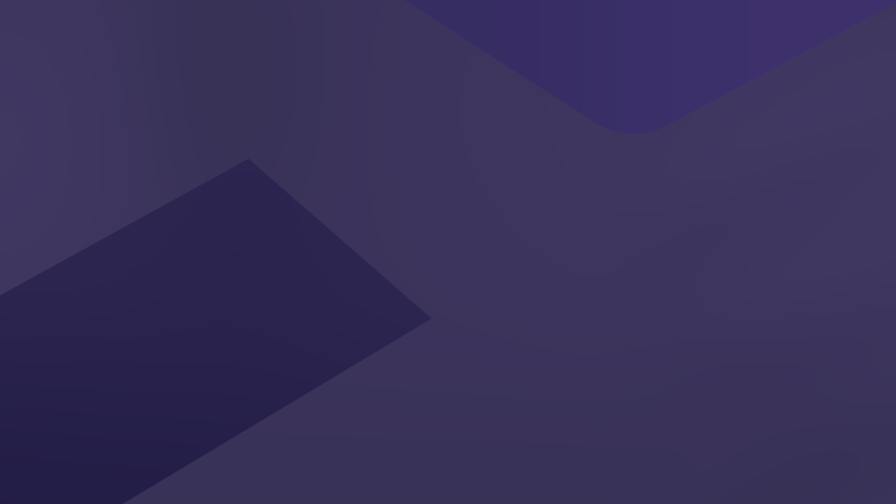
This background is drawn by a Shadertoy shader. Its source:

```glsl
#define BASE vec3(0.232, 0.200, 0.355)
#define LIGHT vec3(0.252, 0.220, 0.385)
#define SHADE vec3(0.212, 0.190, 0.328)
#define SLAB_LOW vec3(0.135, 0.115, 0.275)
#define SLAB_HIGH vec3(0.178, 0.153, 0.322)
#define WEDGE_LEFT vec3(0.213, 0.176, 0.388)
#define WEDGE_RIGHT vec3(0.238, 0.190, 0.420)
#define CORNER_ROUNDING 0.078
#define CREASE_STRENGTH 0.012

// Signed distance to the line a-b, negative on its right side
float lineSide(vec2 p, vec2 a, vec2 b) {
    vec2 dir = normalize(b - a);
    return dot(p - a, vec2(-dir.y, dir.x));
}

float smoothMax(float a, float b, float k) {
    float h = max(k - abs(a - b), 0.0) / k;
    return max(a, b) + 0.25 * h * h * k;
}

float cover(float d) {
    float halfPixel = 0.75 / iResolution.y;
    return 1.0 - smoothstep(-halfPixel, halfPixel, d);
}

float glow(vec2 p, vec2 center, vec2 size) {
    vec2 q = (p - center) / size;
    return exp(-dot(q, q));
}

vec2 hashGradient(vec2 cell) {
    float angle = 6.2832 * fract(sin(dot(cell, vec2(127.1, 311.7))) * 43758.5);
    return vec2(cos(angle), sin(angle));
}

float gradientNoise(vec2 p) {
    vec2 i = floor(p), f = fract(p);
    vec2 u = f * f * f * (f * (f * 6.0 - 15.0) + 10.0);
    vec2 e = vec2(1.0, 0.0);
    float a = dot(hashGradient(i), f);
    float b = dot(hashGradient(i + e.xy), f - e.xy);
    float c = dot(hashGradient(i + e.yx), f - e.yx);
    float d = dot(hashGradient(i + e.xx), f - e.xx);
    return mix(mix(a, b, u.x), mix(c, d, u.x), u.y);
}

vec3 backdrop(vec2 p) {
    vec3 color = BASE;
    color = mix(color, SHADE, 0.75 * glow(p, vec2(0.43, 0.85), vec2(0.22, 0.35)));
    color = mix(color, LIGHT, 0.9 * glow(p, vec2(0.0, 0.72), vec2(0.28, 0.42)));
    color = mix(color, LIGHT, 0.85 * glow(p, vec2(1.55, 0.78), vec2(0.62, 0.42)));
    color = mix(color, SHADE, 0.45 * smoothstep(0.4, 0.0, p.y));

    // Faint slanted creases on the right
    vec2 along = normalize(vec2(0.88, 0.40));
    vec2 q = vec2(dot(p, along), dot(p, vec2(-along.y, along.x)));
    float crease = gradientNoise(q * vec2(1.8, 6.0));
    return color + CREASE_STRENGTH * crease * smoothstep(1.1, 1.5, p.x);
}

void mainImage(out vec4 fragColor, in vec2 fragCoord) {
    vec2 p = fragCoord / iResolution.y;
    vec3 color = backdrop(p);

    // Dark slab running off the lower left
    vec2 peak = vec2(0.493, 0.685), tip = vec2(0.8565, 0.368);
    float slab = max(lineSide(p, vec2(0.0, 0.414), peak), lineSide(p, peak, tip));
    slab = max(slab, lineSide(p, tip, vec2(0.243, 0.0)));
    float slabLight = smoothstep(-0.05, 0.65, p.y + 0.1 * p.x);
    vec3 slabColor = mix(SLAB_LOW, SLAB_HIGH, slabLight);
    slabColor -= 0.012 * glow(p, vec2(0.48, 0.55), vec2(0.25));
    color = mix(color, slabColor, cover(slab));

    // Violet wedge hanging from the top with a rounded point
    vec2 apex = vec2(1.250, 0.7116);
    float wedge = smoothMax(lineSide(p, apex, vec2(0.803, 1.0)),
                            lineSide(p, vec2(1.778, 0.995), apex), CORNER_ROUNDING);
    vec3 wedgeColor = mix(WEDGE_LEFT, WEDGE_RIGHT, smoothstep(0.9, 1.55, p.x));
    color = mix(color, wedgeColor, cover(wedge));

    fragColor = vec4(color, 1.0);
}
```
